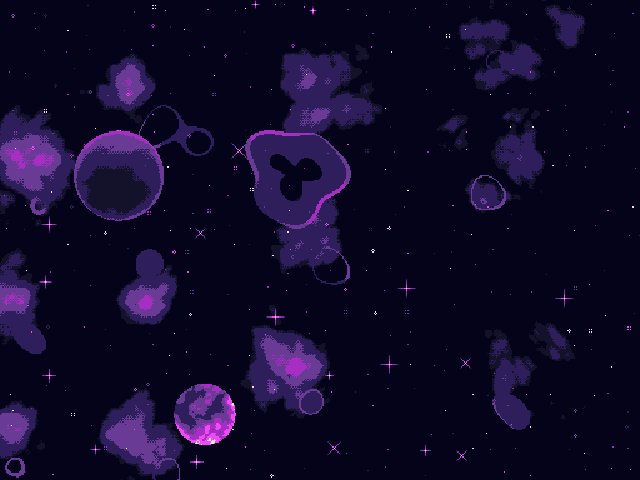
This background is drawn by a WebGL 1 fragment shader. Its source:

```glsl
precision highp float;

uniform vec2 u_resolution;

vec2 hash2(vec2 p) {
  return fract(sin(vec2(dot(p, vec2(127.1, 311.7)), dot(p, vec2(269.5, 183.3)))) * 43758.5);
}

// Cellular noise: bright at the feature points
float puff(vec2 p) {
  vec2 cell = floor(p);
  float nearest = 1.0;
  for (int j = -1; j <= 1; j++) {
    for (int i = -1; i <= 1; i++) {
      vec2 id = cell + vec2(float(i), float(j));
      nearest = min(nearest, length(id + hash2(id) - p));
    }
  }
  return 1.0 - nearest;
}

// Layered puffs, centred on zero
float billow(vec2 p) {
  p += 0.15 * sin(p.yx * 2.3 + vec2(0.0, 1.7));
  return 0.5 * puff(p) + 0.25 * puff(p * 2.1 + 7.0) + 0.125 * puff(p * 4.3 + 19.0) - 0.48;
}

float smoothMin(float a, float b, float k) {
  float h = max(k - abs(a - b), 0.0) / k;
  return min(a, b) - 0.25 * h * h * k;
}

float bayer2(vec2 p) {
  p = floor(p);
  return fract(p.x * 0.5 + p.y * p.y * 0.75);
}

// Palette from empty space to the brightest highlight
vec3 ramp(float level) {
  vec3 color = vec3(0.02, 0.01, 0.10);
  color = mix(color, vec3(0.08, 0.065, 0.17), step(1.0, level));
  color = mix(color, vec3(0.18, 0.12, 0.36), step(2.0, level));
  color = mix(color, vec3(0.41, 0.23, 0.58), step(3.0, level));
  color = mix(color, vec3(0.65, 0.18, 0.76), step(4.0, level));
  color = mix(color, vec3(0.93, 0.30, 0.95), step(5.0, level));
  return mix(color, vec3(1.0, 0.85, 0.93), step(6.0, level));
}

float nebulaLevel(vec2 p) {
  float envelope = -2.0;
  for (int i = 0; i < 12; i++) {
    float n = float(i);
    vec2 center = fract(0.1 + n * vec2(0.7549, 0.5698));
    center.x = 1.33 * pow(center.x, 1.6);
    float faint = smoothstep(0.6, 0.75, center.x);
    float radius = 0.052 + 0.042 * fract(n * 0.37) + 0.02 * faint;
    float body = 1.0 - length(p - center) / radius;
    envelope = max(envelope, min(body, mix(0.9, -0.03, faint)));
  }
  float density = envelope + 2.2 * billow(p * 9.0);
  return clamp(min(1.0 + 10.0 * density, 1.78 + 2.2 * density), 0.0, 4.7);
}

// Hollow, glowing rings that fuse with one large cell
float membraneLevel(vec2 p, float below) {
  vec2 q = p - vec2(0.616, 0.635);
  float angle = atan(q.y, q.x);
  float big = length(q) - 0.1 - 0.012 * sin(3.0 * angle + 0.8) - 0.007 * sin(5.0 * angle + 2.0);
  float field = smoothMin(big, length(p - vec2(0.41, 0.705)) - 0.03, 0.13);
  vec2 warped = p + 0.009 * sin(p.yx * 38.0 + vec2(1.0, 4.0));
  float filled = 0.0;
  for (int i = 0; i < 11; i++) {
    float n = float(i);
    vec2 center = fract(vec2(0.3, 0.45) + n * vec2(0.7549, 0.5698));
    center.x = 1.3 * pow(center.x, 1.2);
    float ring = length(warped - center) - 0.018 - 0.026 * fract(0.5 + n * 0.618);
    filled = max(filled, step(ring, 0.0) * step(fract(n * 0.41), 0.25));
    field = smoothMin(field, ring, 0.04);
  }
  float isBig = 1.0 - smoothstep(0.0, 0.03, big);
  float width = 0.006 + 0.0035 * sin(p.x * 31.0 - p.y * 23.0);
  float rim = 2.7 + isBig + 1.1 * sin(p.x * 19.0 + p.y * 13.0);
  float coreDepth = 0.06 + 0.012 * sin(p.x * 70.0) * sin(p.y * 55.0);
  float inside = max(filled, step(big, 0.0) * step(-coreDepth, big)) > 0.5 ? 2.3 : below;
  return field > 0.0 ? below : (field > -width ? max(rim, 2.3) : inside);
}

// Dots and tiny crosses, or long sparkles, on a jittered pixel grid
vec3 addStars(vec3 color, vec2 pixel, float size, bool sparkle) {
  vec2 id = floor(pixel / size);
  vec2 kind = hash2(id + size);
  vec2 center = floor((id + 0.2 + 0.6 * hash2(id + 41.3)) * size) + 0.5;
  vec2 o = abs(pixel - center);
  float reach = max(o.x, o.y);
  float arm = sparkle ? 3.0 + 4.0 * kind.y : 1.0;
  bool straight = min(o.x, o.y) < 0.5;
  bool diagonal = abs(o.x - o.y) < 0.5;
  bool onArm = fract(kind.y * 7.0) < 0.6 ? straight : diagonal;
  bool tiny = kind.y < 0.82 ? reach < 0.5 : onArm && reach > 0.5;
  bool lit = sparkle ? onArm : tiny;
  if (!lit || reach > arm + 0.5 || kind.x > 0.45) return color;
  if (sparkle) return ramp(6.4 - 3.6 * reach / arm);
  return ramp(2.0 + 5.0 * fract(kind.x * 37.0));
}

void main() {
  vec2 pixel = floor(gl_FragCoord.xy / u_resolution.y * 384.0) + 0.5;
  vec2 p = pixel / 384.0;
  float dither = 0.3 * (0.25 * bayer2(pixel * 0.5) + bayer2(pixel) - 0.47);

  float level = membraneLevel(p, nebulaLevel(p));
  vec3 color = ramp(level + dither);
  color = addStars(color, pixel, 16.0, false);
  color = addStars(color, pixel, 59.0, true);

  // Large shadowed planet, lit from above
  vec2 q = (p - vec2(0.248, 0.634)) / 0.094;
  float edge = length(q);
  if (edge < 1.0) {
    float shade = length((q + vec2(0.09, 0.32)) * vec2(1.0, 1.3)) + 0.6 * billow(q * 2.0);
    color = ramp(max(0.6 + 2.0 * shade, 1.2) + smoothstep(0.86, 1.0, edge) + dither);
  }

  // Small marbled planet, lit from the lower right
  q = (p - vec2(0.427, 0.137)) / 0.064;
  edge = length(q);
  if (edge < 1.0) {
    float shade = 3.3 + dot(q, vec2(0.8, -1.1)) + 6.0 * billow(q * 1.6 + 3.0);
    color = ramp(clamp(shade + 1.2 * smoothstep(0.7, 1.0, edge), 2.2, 6.3) + dither);
  }
  gl_FragColor = vec4(color, 1.0);
}
```
